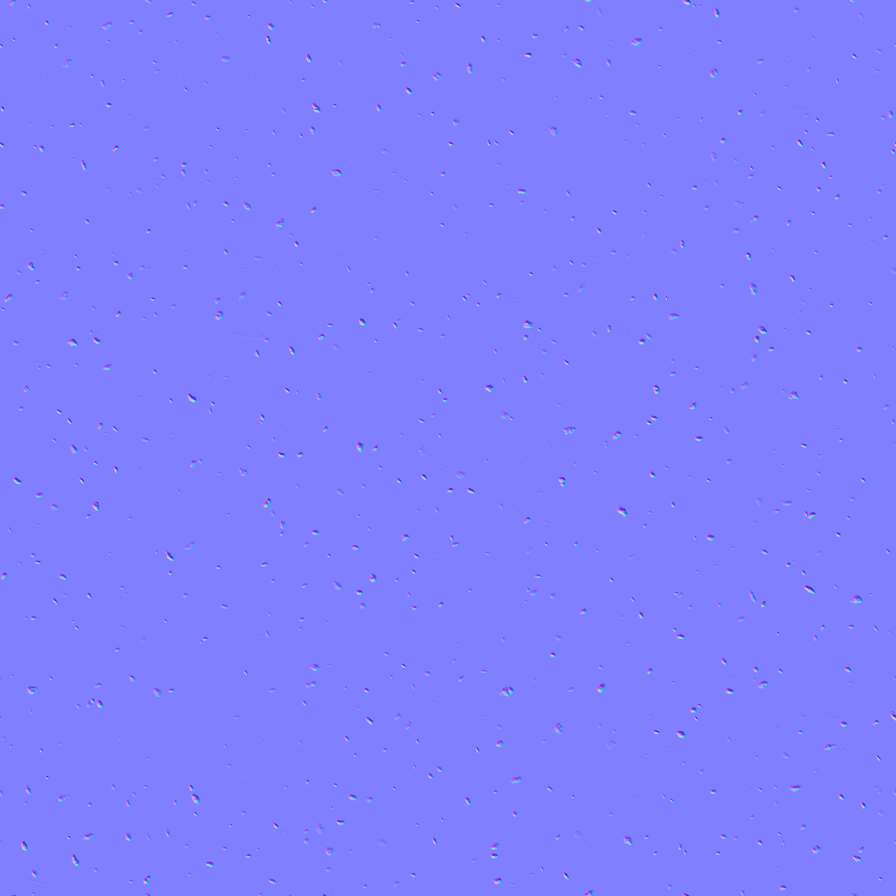
Reproduce this texture map procedurally as a three.js fragment shader.

```glsl
// Tangent-space normal map of a smooth flat surface with scattered small pits.
// Pits and faint hairline scratches are placed by jittered grids in a height
// field, whose central differences give the encoded normal.
varying vec2 vUv;

float hash(vec2 p) {
  return fract(sin(dot(p, vec2(127.1, 311.7))) * 43758.5453);
}

float noise(vec2 p) {
  vec2 i = floor(p), f = fract(p);
  f = f * f * (3.0 - 2.0 * f);
  return mix(mix(hash(i), hash(i + vec2(1.0, 0.0)), f.x),
             mix(hash(i + vec2(0.0, 1.0)), hash(i + 1.0), f.x), f.y);
}

vec2 rotate(vec2 p, float angle) {
  float c = cos(angle), s = sin(angle);
  return vec2(c * p.x + s * p.y, c * p.y - s * p.x);
}

// Ragged elliptical chips, mostly tiny with a few larger ones
float pits(vec2 p, float cells, float chance, float smallest, float largest) {
  float height = 0.0;
  float ragged = noise(p * 340.0) - 0.5;
  float rough = noise(p * 430.0 + 31.0);
  for (int y = -1; y <= 1; y++) {
    for (int x = -1; x <= 1; x++) {
      vec2 cell = floor(p * cells) + vec2(float(x), float(y));
      vec2 id = mod(cell, cells) + cells;
      if (hash(id + 3.7) > chance) continue;
      vec2 center = (cell + vec2(hash(id), hash(id + 17.3))) / cells;
      float radius = mix(smallest, largest, pow(hash(id + 41.9), 2.0));
      float angle = (hash(id + 59.1) - 0.6) * 2.4;
      vec2 q = rotate(p - center, angle) / radius;
      q.y *= mix(1.3, 2.4, hash(id + 73.3));
      float d = length(q) + ragged * 0.7;
      float depth = min(radius, 0.0042) * mix(0.12, 0.9, hash(id + 87.7));
      height -= depth * (0.4 + 0.9 * rough) * (1.0 - smoothstep(0.3, 1.1, d));
    }
  }
  return height;
}

// Short bent hairlines, barely deep enough to see
float scratches(vec2 p, float cells) {
  float height = 0.0;
  for (int y = -1; y <= 1; y++) {
    for (int x = -1; x <= 1; x++) {
      vec2 cell = floor(p * cells) + vec2(float(x), float(y));
      vec2 id = mod(cell, cells) + 211.0;
      vec2 center = (cell + vec2(hash(id), hash(id + 5.3))) / cells;
      vec2 q = rotate(p - center, hash(id + 9.1) * 6.283);
      q.y += (hash(id + 13.7) - 0.5) * 16.0 * q.x * q.x;
      q.y += (noise(p * 60.0) - 0.5) * 0.006;
      float reach = mix(0.01, 0.05, hash(id + 21.1));
      float fade = 1.0 - smoothstep(0.4 * reach, reach, abs(q.x));
      float strength = pow(hash(id + 29.9), 2.0);
      height -= 0.00009 * strength * fade * exp(-pow(q.y / 0.0012, 2.0));
    }
  }
  return height;
}

float surface(vec2 p) {
  float height = pits(p, 20.0, 0.75, 0.0026, 0.0066);
  height += pits(p + 0.37, 27.0, 0.7, 0.0016, 0.0044);
  height += scratches(p, 17.0);
  return height + 0.00003 * noise(p * 240.0);
}

void main() {
  // Slopes averaged over a small span keep the rims smooth
  vec2 span = vec2(0.001, 0.0);
  vec2 slope = vec2(
    surface(vUv + span.xy) - surface(vUv - span.xy),
    surface(vUv + span.yx) - surface(vUv - span.yx)) / (2.0 * span.x);

  // Pack the unit normal, green pointing up
  vec3 normal = normalize(vec3(-slope * 0.9, 1.0));
  gl_FragColor = vec4(normal * 0.5 + 0.5, 1.0);
}
```
